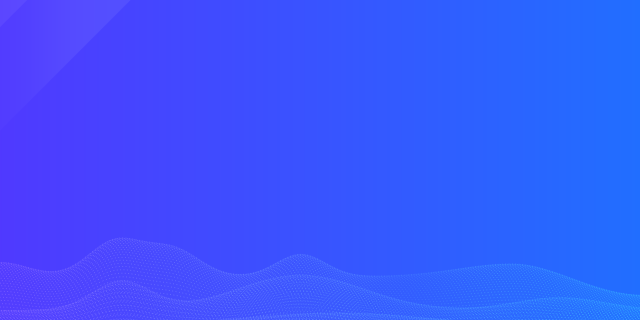
This background is drawn by a Shadertoy shader. Its source:

```glsl
// Violet-to-azure gradient with faint corner panels and dotted wave sheets along the bottom.

const vec3 VIOLET = vec3(0.312, 0.225, 1.0);
const vec3 AZURE = vec3(0.130, 0.432, 1.0);
const vec3 DOT_LILAC = vec3(0.62, 0.48, 1.0);
const vec3 DOT_CYAN = vec3(0.22, 0.78, 1.0);

const float PANEL_LARGE = 0.408;   // leg of the large corner triangle
const float PANEL_SMALL = 0.085;   // leg of the small corner triangle
const float DOT_SPACING = 0.0105;
const float DOT_RADIUS = 0.0014;
const float DOT_OPACITY = 0.5;
const float ROW_BUNCHING = 1.6;    // above 1 crowds the rows at the crest
const int ROWS = 28;

float bump(float x, float center, float width) {
    float d = (x - center) / width;
    return exp(-d * d);
}

// Box-filtered coverage of a band of the given radius.
float coverage(float dist, float radius, float pixel) {
    return clamp((radius - dist) / pixel + 0.5, 0.0, min(1.0, 2.0 * radius / pixel));
}

// Heights of the three wave crests, in canvas heights.
float backCrest(float x) {
    return 0.135 - 0.06 * smoothstep(1.6, 2.0, x)
         + 0.045 * bump(x, 0.0, 0.13)
         + 0.110 * bump(x, 0.36, 0.12)
         + 0.085 * bump(x, 0.54, 0.12)
         + 0.070 * bump(x, 0.94, 0.11)
         + 0.040 * bump(x, 1.6, 0.24);
}

float middleCrest(float x) {
    return 0.03
         + 0.09 * bump(x, 0.38, 0.13)
         + 0.11 * bump(x, 0.94, 0.28)
         + 0.04 * bump(x, 1.75, 0.2);
}

float frontCrest(float x) {
    return 0.04 * bump(x, 1.05, 0.4) - 0.018;
}

// Dotted rows spread from a crest down to a base height.
float waveSheet(vec2 p, float crest, float base, float pixel) {
    float total = 0.0;
    for (int i = 0; i < ROWS; i++) {
        float row = float(i);
        float depth = pow(row / float(ROWS), ROW_BUNCHING);
        float height = mix(crest, base, depth);
        float phase = 0.5 * row + 3.0 * depth;
        float dx = abs(fract(p.x / DOT_SPACING + phase) - 0.5) * DOT_SPACING;
        total += coverage(dx, DOT_RADIUS, pixel)
               * coverage(abs(p.y - height), DOT_RADIUS, pixel);
    }
    return min(total, 1.0);
}

void mainImage(out vec4 fragColor, in vec2 fragCoord) {
    vec2 uv = fragCoord / iResolution.xy;
    vec2 p = fragCoord / iResolution.y;
    float pixel = 1.0 / iResolution.y;

    // Horizontal gradient
    vec3 color = mix(VIOLET, AZURE, uv.x);

    // Translucent triangles in the top left corner
    float diagonal = p.x + 1.0 - p.y;
    float largePanel = smoothstep(pixel, -pixel, diagonal - PANEL_LARGE);
    float smallPanel = smoothstep(pixel, -pixel, diagonal - PANEL_SMALL);
    float sheen = mix(0.015, 0.065, smoothstep(0.0, 0.28, p.x));
    color = mix(color, vec3(1.0), largePanel * sheen + smallPanel * 0.05);

    // Overlapping wave sheets
    float back = backCrest(p.x);
    float middle = middleCrest(p.x);
    float front = frontCrest(p.x);
    float backFade = 1.0 - 0.5 * bump(p.x, 1.28, 0.16);
    float dots = backFade * waveSheet(p, back, 0.3 * middle - 0.05, pixel)
               + 0.8 * waveSheet(p, middle, -0.08, pixel)
               + 0.8 * waveSheet(p, front, -0.12, pixel);
    vec3 dotColor = mix(DOT_LILAC, DOT_CYAN, uv.x);
    color = mix(color, dotColor, DOT_OPACITY * min(dots, 1.0));

    // Soft haze inside the waves
    float haze = 0.05 * backFade * smoothstep(pixel, -pixel, p.y - back);
    color = mix(color, dotColor, haze);

    fragColor = vec4(color, 1.0);
}
```
